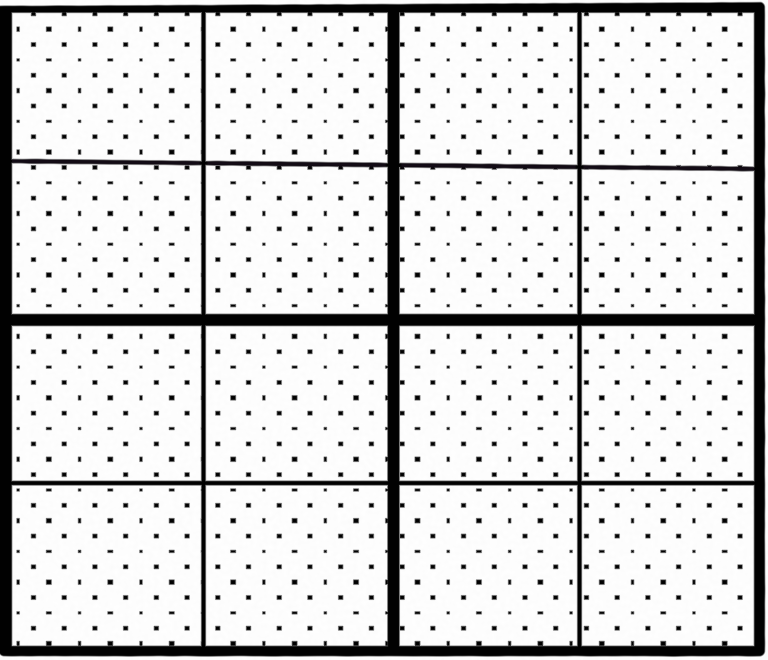
Give the GLSL for this pattern, as a Shadertoy shader.

```glsl
// A window of four by four panes: heavy frame and cross, thin dividers, one of them tilted.
// One staggered lattice of square dots runs behind all panes; dot widths and heights
// cycle every four columns and rows. One unit is the lattice pitch, a fiftieth of the width.

#define PITCHES 50.0
#define DOT_ORIGIN vec2(1.18, 1.90)
#define FRAME_OUTER vec4(-0.08, 0.13, 49.80, 42.72)
#define FRAME_INNER vec4(0.78, 0.83, 49.09, 42.05)
#define CROSS_CENTER vec2(25.62, 20.83)
#define CROSS_HALF 0.39
#define THIN_HALF 0.145
#define TILT 0.0105
#define SOFTNESS 0.075
#define WEAR 0.035
#define INK vec3(0.005)
#define PAPER vec3(0.992)

vec2 hashGradient(vec2 cell) {
    vec2 h = vec2(dot(cell, vec2(127.1, 311.7)), dot(cell, vec2(269.5, 183.3)));
    return 2.0 * fract(sin(h) * 43758.5) - 1.0;
}

float gradientNoise(vec2 p) {
    vec2 i = floor(p), f = fract(p);
    vec2 u = f * f * f * (f * (f * 6.0 - 15.0) + 10.0);
    vec2 e = vec2(0.0, 1.0);
    float a = dot(hashGradient(i), f);
    float b = dot(hashGradient(i + e.yx), f - e.yx);
    float c = dot(hashGradient(i + e.xy), f - e.xy);
    float d = dot(hashGradient(i + e.yy), f - e.yy);
    return mix(mix(a, b, u.x), mix(c, d, u.x), u.y);
}

// Signed distance to a box with rounded corners
float boxDistance(vec2 p, vec2 halfSize, float radius) {
    vec2 q = abs(p) - halfSize + radius;
    return length(max(q, 0.0)) + min(max(q.x, q.y), 0.0) - radius;
}

// The same, for a box given as left, top, right, bottom
float rectDistance(vec2 p, vec4 rect, float radius) {
    return boxDistance(p - 0.5 * (rect.xy + rect.zw), 0.5 * (rect.zw - rect.xy), radius);
}

// Half size by index modulo four: x for 0, y for 2, z for odd indices
float cycleSize(float index, vec3 sizes) {
    float m = mod(index, 4.0);
    return mod(m, 2.0) > 0.5 ? sizes.z : (m < 1.0 ? sizes.x : sizes.y);
}

float dotDistance(vec2 p) {
    vec2 q = p - DOT_ORIGIN;
    vec2 id = floor(q + 0.5);
    if (mod(id.x + id.y, 2.0) > 0.5) return 1.0;
    vec2 halfSize = vec2(cycleSize(id.x, vec3(0.09, 0.17, 0.15)),
                         cycleSize(id.y, vec3(0.155, 0.085, 0.135)));
    return boxDistance(q - id, halfSize, 0.03);
}

void mainImage(out vec4 fragColor, in vec2 fragCoord) {
    // Lattice units, y pointing down from the top edge
    vec2 p = vec2(fragCoord.x, iResolution.y - fragCoord.y) * PITCHES / iResolution.x;
    float soft = max(SOFTNESS, 0.7 * PITCHES / iResolution.x);

    // Frame, with a slightly sloping upper edge
    float wobble = WEAR * gradientNoise(p * 0.9);
    float outer = rectDistance(p, FRAME_OUTER, 0.35) + wobble;
    outer = max(outer, 0.39 - 0.005 * p.x - p.y + wobble);
    float inner = rectDistance(p, FRAME_INNER, 0.0);

    // Heavy cross and thin dividers
    vec2 heavy = abs(p - CROSS_CENTER) - CROSS_HALF;
    float uprights = min(abs(p.x - 13.25), abs(p.x - 37.73)) - THIN_HALF;
    float level = abs(p.y - 31.45) - THIN_HALF;
    float tilted = abs(p.y - 10.48 - TILT * p.x) - THIN_HALF + wobble;
    float bars = min(-inner, min(heavy.x, heavy.y));
    bars = min(bars, min(uprights, min(level, tilted)));

    float shape = max(min(bars, dotDistance(p)), outer);
    float coverage = 1.0 - smoothstep(-soft, soft, shape);

    // Paper grain, and a faint violet hue on the tilted divider
    vec3 paper = PAPER + 0.012 * gradientNoise(p * 3.1);
    float violet = 1.0 - smoothstep(-0.15, 0.15, tilted);
    violet *= smoothstep(0.0, 0.2, min(heavy.x, uprights)) * step(inner, 0.0);
    vec3 ink = INK + violet * vec3(0.07, 0.04, 0.08);
    fragColor = vec4(clamp(mix(paper, ink, coverage), 0.0, 1.0), 1.0);
}
```
